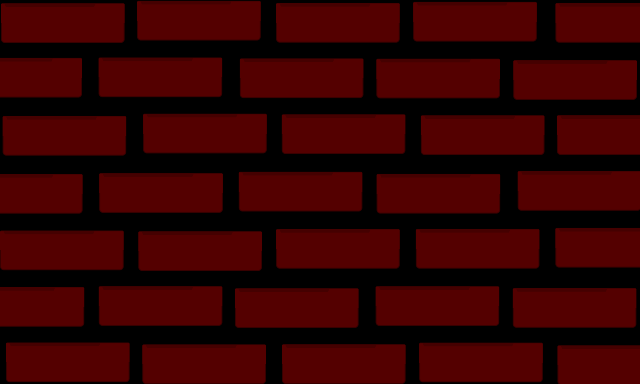
Give the GLSL for this pattern, as a WebGL 2 fragment shader.

```glsl
#version 300 es
precision highp float;
// Dark red bricks in staggered, slightly uneven rows on black mortar.

uniform vec2 u_resolution;
out vec4 fragColor;

float hash(vec2 p) {
    return fract(sin(dot(p, vec2(127.1, 311.7))) * 43758.5453);
}

// Signed distance to a box with rounded corners
float roundedBox(vec2 p, vec2 halfSize, float radius) {
    vec2 q = abs(p) - halfSize + radius;
    return length(max(q, 0.0)) + min(max(q.x, q.y), 0.0) - radius;
}

void main() {
    // Canvas heights, with y measured down from the top
    vec2 p = gl_FragCoord.xy / u_resolution.y;
    p.y = 1.0 - p.y;
    float pixel = 1.0 / u_resolution.y;

    // Staggered rows, each slid a little sideways
    vec2 pitch = vec2(0.361, 0.1485);
    p.y += 0.0185;
    float row = floor(p.y / pitch.y);
    float slide = (hash(vec2(row, 4.7)) - 0.5) * 0.02;
    p.x += (mod(row, 2.0) < 0.5 ? 0.013 : 0.126) + slide;

    // Brick-centred position, with a small shift per brick
    vec2 cell = vec2(floor(p.x / pitch.x), row);
    vec2 q = p - (cell + 0.5) * pitch;
    vec2 shift = vec2(hash(cell + 1.3), hash(cell + 8.9)) - 0.5;
    q -= shift * vec2(0.012, 0.010);

    // Brick body, rounder at the bottom corners
    vec2 halfSize = vec2(0.161, 0.0517);
    float d = roundedBox(q, halfSize, q.y > 0.0 ? 0.010 : 0.004);
    float body = 1.0 - smoothstep(-0.5 * pixel, 0.5 * pixel, d);

    // Shadow strip under the top edge, with slanted ends
    float depth = q.y + halfSize.y;
    vec2 ends = vec2(-0.153 + 0.5 * depth, 0.086 - 0.5 * depth);
    float outside = max(max(ends.x - q.x, q.x - ends.y), depth - 0.0095);
    outside = min(outside, depth - 0.002);
    float strip = 1.0 - smoothstep(-0.5 * pixel, 0.5 * pixel, outside);

    // Thin dark rim along the lower edge
    float rim = smoothstep(-0.004, -0.001, d) * step(0.0, q.y);

    vec3 color = mix(vec3(0.33, 0.0, 0.0), vec3(0.27, 0.0, 0.0), strip);
    color = mix(color, vec3(0.19, 0.0, 0.0), rim * 0.8);
    fragColor = vec4(color * body, 1.0);
}
```
